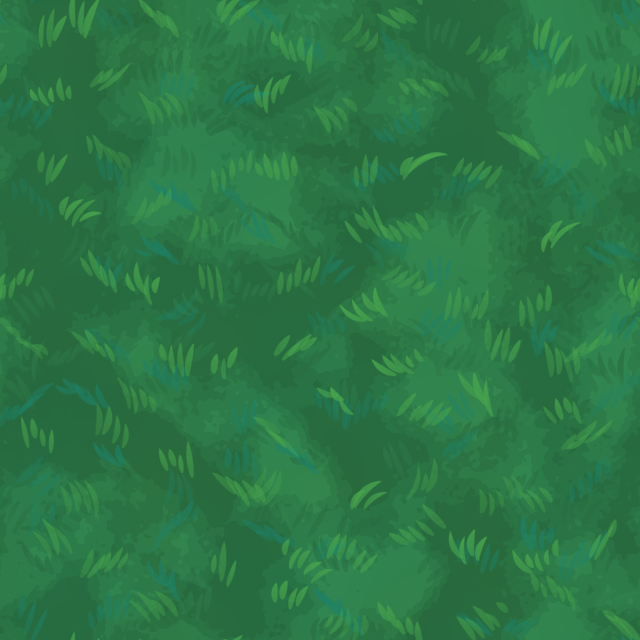
Write a Shadertoy shader that draws this texture.

```glsl
const vec3 DEEP_GREEN  = vec3(0.155, 0.418, 0.247);
const vec3 SHADE_GREEN = vec3(0.163, 0.450, 0.265);
const vec3 MID_GREEN   = vec3(0.176, 0.484, 0.286);
const vec3 LIGHT_GREEN = vec3(0.193, 0.518, 0.306);
const vec3 BLADE_GREEN = vec3(0.280, 0.645, 0.300);
const vec3 BLADE_TEAL  = vec3(0.110, 0.510, 0.415);

const float PATCH_REPEATS = 5.0;
const vec3  PATCH_LEVELS  = vec3(-0.11, 0.075, 0.28);
const float PATCH_SOFTNESS = 0.012;
const float BLADE_LENGTH  = 0.052;
const float BLADE_WIDTH   = 0.0050;
const float BLADE_SPACING = 0.0138;
const float BLADE_SOFTNESS = 0.0006;
const float MAX_LEAN      = 0.95;
const float MAX_ROW_SLOPE = 0.7;
const int   MAX_BLADES    = 5;

// Integer hash: three random values per cell and seed
vec3 hash3(vec2 cell, float seed) {
    uvec3 v = uvec3(cell, seed) * 1664525u + 1013904223u;
    v.x += v.y * v.z; v.y += v.z * v.x; v.z += v.x * v.y;
    v ^= v >> 16u;
    v.x += v.y * v.z; v.y += v.z * v.x; v.z += v.x * v.y;
    return vec3(v >> 8u) / 16777216.0;
}

float cornerSlope(vec2 cell, vec2 offset, float repeats, float seed) {
    float angle = 6.28318 * hash3(mod(cell, repeats), seed).x;
    return dot(vec2(cos(angle), sin(angle)), offset);
}

// Gradient noise that wraps after a whole number of repeats
float noise(vec2 uv, float repeats, float seed) {
    vec2 p = uv * repeats, c = floor(p), f = p - c;
    vec2 s = f * f * f * (f * (f * 6.0 - 15.0) + 10.0);
    vec2 e = vec2(1.0, 0.0);
    float low  = mix(cornerSlope(c, f, repeats, seed),
                     cornerSlope(c + e.xy, f - e.xy, repeats, seed), s.x);
    float high = mix(cornerSlope(c + e.yx, f - e.yx, repeats, seed),
                     cornerSlope(c + e.xx, f - e.xx, repeats, seed), s.x);
    return mix(low, high, s.y);
}

// Flat painted patches with ragged borders
vec3 meadow(vec2 uv) {
    float ragged = 0.16 * noise(uv, 44.0, 4.0) + 0.14 * noise(uv, 96.0, 5.0);
    float field = noise(uv, PATCH_REPEATS, 1.0)
                + 0.60 * noise(uv, PATCH_REPEATS * 2.0, 2.0)
                + 0.25 * noise(uv, PATCH_REPEATS * 4.0, 3.0) + ragged;
    vec3 level = smoothstep(PATCH_LEVELS - PATCH_SOFTNESS,
                            PATCH_LEVELS + PATCH_SOFTNESS, vec3(field));
    vec3 color = mix(DEEP_GREEN, SHADE_GREEN, level.x);
    color = mix(color, MID_GREEN, level.y);
    color = mix(color, LIGHT_GREEN, level.z);
    float wash = noise(uv, 7.0, 6.0);
    return color * (1.0 + 0.03 * wash) + vec3(-0.012, 0.0, 0.014) * noise(uv, 6.0, 7.0);
}

// Slender curved stroke, rounded below and pointed above; returns coverage
float blade(vec2 p, float len, float width, float bend) {
    float t = p.y / len + 0.5;
    if (t <= 0.0 || t >= 1.0) return 0.0;
    float halfWidth = width * 1.9 * sqrt(t) * (1.0 - t * t);
    float across = abs(p.x - bend * len * (t - 0.5) * (t - 0.5)) - halfWidth;
    float soft = BLADE_SOFTNESS + 0.5 / iResolution.y;
    float ends = smoothstep(0.0, 0.06, t) * (1.0 - smoothstep(0.92, 1.0, t));
    return ends * (1.0 - smoothstep(-soft, soft, across)) * mix(0.7, 1.0, t);
}

// One layer of scattered tufts, each a short row of leaning blades
vec3 tufts(vec3 color, vec2 uv, vec3 tint, float repeats,
           float presence, float opacity, float seed) {
    vec2 home = floor(uv * repeats);
    for (int y = -1; y <= 1; y++)
    for (int x = -1; x <= 1; x++) {
        vec2 cell = home + vec2(x, y);
        vec2 id = mod(cell, repeats);
        vec3 place = hash3(id, seed);
        vec3 style = hash3(id, seed + 1.0);
        if (place.z > presence) continue;
        vec2 p = uv - (cell + 0.15 + 0.7 * place.xy) / repeats;
        float count = 3.0 + floor(style.x * 2.99);
        float lean = MAX_LEAN * (2.0 * style.y - 1.0);
        float rowSlope = MAX_ROW_SLOPE * (2.0 * fract(style.x * 7.0) - 1.0);
        for (int i = 0; i < MAX_BLADES; i++) {
            if (float(i) >= count) break;
            vec3 vary = hash3(id, seed + 2.0 + float(i));
            float side = float(i) - 0.5 * (count - 1.0);
            float angle = lean + 0.16 * side * (style.z * 2.0 - 0.6) + 0.3 * (vary.x - 0.5);
            vec2 q = p - vec2(side * BLADE_SPACING,
                              side * BLADE_SPACING * rowSlope + 0.016 * (vary.y - 0.5));
            float c = cos(angle), s = sin(angle);
            q = vec2(c * q.x - s * q.y, s * q.x + c * q.y);
            float len = BLADE_LENGTH * mix(0.55, 1.3, vary.z) * mix(1.1, 0.75, style.x);
            float cover = blade(q, len, BLADE_WIDTH * mix(0.75, 1.15, vary.y),
                                1.1 * (style.z - 0.5));
            float strength = opacity * mix(0.5, 1.0, style.z) * mix(0.7, 1.0, vary.x);
            color = mix(color, tint, cover * strength);
        }
    }
    return color;
}

void mainImage(out vec4 fragColor, in vec2 fragCoord) {
    vec2 uv = fragCoord / iResolution.xy;
    vec3 color = meadow(uv);
    // Faint undergrowth, then teal and bright tufts
    color = tufts(color, uv, DEEP_GREEN, 13.0, 0.70, 0.75, 20.0);
    color = tufts(color, uv, LIGHT_GREEN, 12.0, 0.45, 0.55, 40.0);
    color = tufts(color, uv, BLADE_TEAL, 9.0, 0.68, 0.80, 60.0);
    color = tufts(color, uv, BLADE_GREEN, 10.0, 0.80, 0.98, 80.0);
    fragColor = vec4(color, 1.0);
}
```
